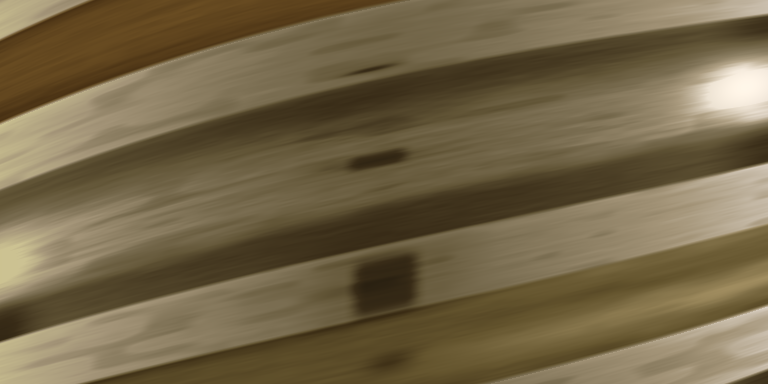
Write a WebGL 2 fragment shader that draws this texture.

```glsl
#version 300 es
precision highp float;
// Brushed brass rings seen close up: flats, wide ribs and narrow gold grooves.
// The canvas is bent into a curved ring level, which repeats with mod; each
// zone sets one tone, and a colour ramp turns that tone into worn metal.
uniform vec2 u_resolution;
out vec4 outColor;

#define PERIOD 0.95        // height of one full set of rings
#define FIRST_RING 0.326   // level where a set begins
#define RIB_START 0.169    // zone borders inside a set
#define RIB_END 0.565
#define GOLD_START 0.729
#define EDGE 0.006         // softness of the ring edges
#define GRAIN 0.17         // strength of the brushing
#define SCUFF 0.11         // strength of the wear marks
#define CENTRE_TONE 0.42   // tone of the flats at mid width
#define SIDE_GLOW 0.50     // brightening towards both sides

const vec3 UMBER = vec3(0.22, 0.17, 0.09);
const vec3 BRONZE = vec3(0.38, 0.33, 0.21);
const vec3 BRASS = vec3(0.48, 0.43, 0.32);
const vec3 PALE = vec3(0.64, 0.58, 0.47);
const vec3 GLOW_LEFT = vec3(0.80, 0.76, 0.57);
const vec3 GLOW_RIGHT = vec3(0.85, 0.81, 0.76);

float hash(vec2 p) {
  return fract(sin(dot(p, vec2(127.1, 311.7))) * 43758.5453);
}

float noise(vec2 p) {
  vec2 i = floor(p), f = fract(p);
  f = f * f * (3.0 - 2.0 * f);
  vec2 e = vec2(1.0, 0.0);
  return mix(mix(hash(i), hash(i + e), f.x),
             mix(hash(i + e.yx), hash(i + e.xx), f.x), f.y);
}

// Curved level of the rings, growing downwards
float ringLevel(float x, float down) {
  float lift = x - 0.557 * x * x - 0.13 * x * x * (1.0 - x);
  return (down + lift) / (1.0 + 0.44 * x - 0.467 * x * x);
}

float band(float q, float a, float b) {
  return smoothstep(a - EDGE, a + EDGE, q) - smoothstep(b - EDGE, b + EDGE, q);
}

float spot(vec2 p, vec2 centre, vec2 radius) {
  vec2 d = (p - centre) / radius;
  return exp(-dot(d, d));
}

// Soft-sided box for the dark reflections
float smudge(vec2 p, vec2 centre, vec2 halfSize) {
  vec2 d = abs(p - centre) / halfSize;
  vec2 m = 1.0 - smoothstep(0.6, 1.4, d);
  return m.x * m.y;
}

vec3 metal(float tone, float x) {
  float t = 4.0 * tone;
  vec3 c = mix(UMBER, BRONZE, clamp(t, 0.0, 1.0));
  c = mix(c, BRASS, clamp(t - 1.0, 0.0, 1.0));
  c = mix(c, PALE, clamp(t - 2.0, 0.0, 1.0));
  c = mix(c, mix(GLOW_LEFT, GLOW_RIGHT, x), clamp(t - 3.0, 0.0, 1.0));
  return c * (1.0 + 1.2 * clamp(tone, -0.3, 0.0));
}

void main() {
  vec2 uv = gl_FragCoord.xy / u_resolution;
  float x = uv.x;
  float level = ringLevel(x, 1.0 - uv.y);
  float q = mod(level - FIRST_RING, PERIOD);
  float row = floor((level - FIRST_RING) / PERIOD);
  vec2 p = vec2(x, level);

  // Brushing along the rings and patchy wear
  float grain = 0.6 * noise(vec2(x * 9.0, level * 110.0))
              + 0.4 * noise(vec2(x * 40.0, level * 240.0)) - 0.5;
  float wear = noise(vec2(x * 14.0, level * 45.0) + 7.0);
  float side = pow(abs(2.0 * x - 1.0), 1.4);

  // Flats with a thin bright rim
  float flatTone = CENTRE_TONE + SIDE_GLOW * side;
  float rim = q < RIB_START ? q : abs(q - RIB_END);
  flatTone += 0.12 * exp(-rim * 90.0) - SCUFF * smoothstep(0.6, 0.9, wear);

  // Wide rounded rib between two dark hollows
  float r = (q - RIB_START) / (RIB_END - RIB_START);
  float rw = r + 0.04 * (wear - 0.5);
  float body = smoothstep(0.08, 0.42, r) * (1.0 - smoothstep(0.66, 0.82, rw));
  float hollow = 0.02 + 0.22 * side * (1.0 - smoothstep(0.9, 1.0, x));
  float ribTone = mix(hollow, flatTone - 0.09, body);
  ribTone += 0.06 * smoothstep(0.06, 0.0, r);
  vec2 ribPoint = vec2(x, r);
  float shine = spot(ribPoint, vec2(0.97, 0.46), vec2(0.06, 0.20));
  ribTone += 0.25 * spot(ribPoint, vec2(0.01, 0.47), vec2(0.05, 0.22)) + 0.5 * shine;
  ribTone -= 0.3 * spot(ribPoint, vec2(0.0, 0.95), vec2(0.04, 0.2));

  // Narrow gold groove with streaked highlights to the right
  float g = (q - GOLD_START) / (PERIOD - GOLD_START);
  float streak = 0.55 + 0.45 * cos(9.4 * (g - 0.62)) + 0.3 * (wear - 0.5);
  float goldTone = 0.2 - 0.15 * smoothstep(0.6, 1.0, g) * (1.0 - x);
  goldTone += 0.5 * smoothstep(0.4, 1.0, x) * streak - 0.22 * exp(-g * 14.0);
  goldTone -= 0.15 * smoothstep(0.94, 1.0, g);

  float rib = band(q, RIB_START, RIB_END);
  float gold = band(q, GOLD_START, PERIOD - EDGE);
  float tone = mix(mix(flatTone, ribTone, rib), goldTone, gold);

  // Dark reflections near mid width
  tone -= 0.40 * smudge(p, vec2(0.502, 0.985), vec2(0.040, 0.062));
  tone -= 0.11 * smudge(p, vec2(0.508, 0.975), vec2(0.105, 0.075));
  tone -= 0.24 * smudge(p, vec2(0.492, 0.685), vec2(0.035, 0.018));
  tone -= 0.12 * spot(p, vec2(0.48, 0.69), vec2(0.10, 0.022));
  tone -= 0.20 * spot(p, vec2(0.508, 1.17), vec2(0.035, 0.022));
  tone -= 0.35 * spot(p, vec2(0.482, 0.47), vec2(0.035, 0.006));

  vec3 color = metal(tone + GRAIN * grain * (0.5 + 0.5 * body), x);
  color *= mix(vec3(1.0), row < 0.0 ? vec3(1.12, 0.94, 0.66) : vec3(1.03, 1.0, 0.85), gold);
  color += 0.16 * shine * rib;
  outColor = vec4(clamp(color, 0.0, 1.0), 1.0);
}
```
